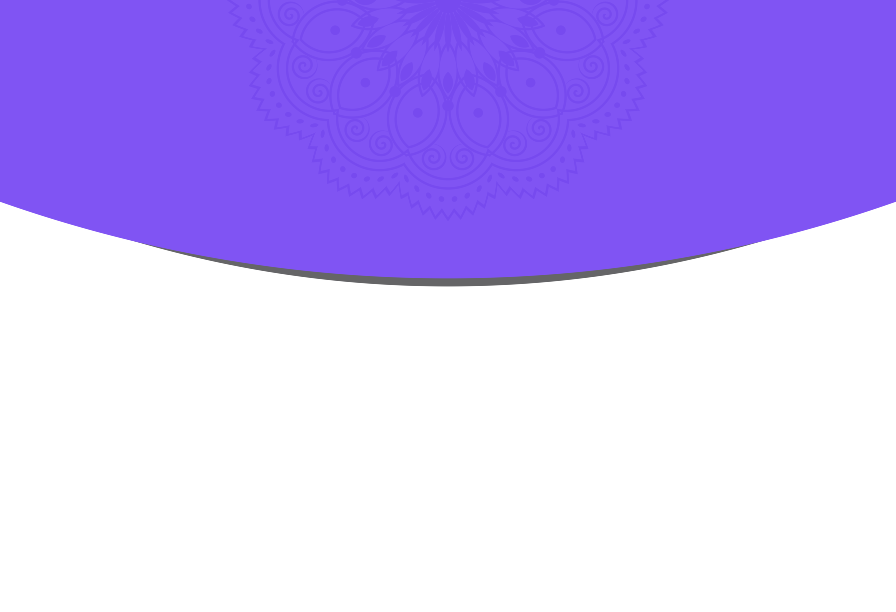
This background is drawn by a Shadertoy shader. Its source:

```glsl
// A violet curved header with a grey rim and a faint half mandala, over white.

// Lengths are fractions of the canvas width, measured down from the top edge.
const vec3 PAPER = vec3(1.0);
const vec3 VIOLET = vec3(0.502, 0.331, 0.953);
const vec3 INK = vec3(0.468, 0.292, 0.938);
const vec3 RIM_GREY = vec3(0.395, 0.395, 0.405);
const float HEADER_BOTTOM = 0.3107;
const float HEADER_RADIUS = 1.504;
const float RIM_BOTTOM = 0.3197;
const float RIM_RADIUS = 1.24;
const float MANDALA_RADIUS = 0.246;

// Mandala lengths are fractions of its own radius.
const float LOBES = 12.0;
const float TEETH = 9.0;
const float LOBE_DOTS = 8.0;
const float LINE = 0.0055;
const float TAU = 6.2831853;

float fill(float d, float px) {
    return 1.0 - smoothstep(-0.5 * px, 0.5 * px, d);
}

float stroke(float d, float px) {
    return fill(abs(d) - LINE, px);
}

// Pointed petal of the given half width and half height.
float petal(vec2 p, float w, float h) {
    p = abs(p);
    float shift = (h * h - w * w) / (2.0 * w);
    float side = length(p + vec2(shift, 0.0)) - (shift + w);
    return p.y > h ? max(side, length(p - vec2(0.0, h))) : side;
}

// Signed angle inside one of n equal sectors, the first one centred on 'offset'.
float foldAngle(float angle, float n, float offset) {
    float sector = TAU / n;
    return mod(angle - offset + 0.5 * sector, sector) - 0.5 * sector;
}

vec2 polarPoint(float r, float angle) {
    return r * vec2(sin(angle), cos(angle));
}

float spiral(vec2 p, float radius, float px) {
    float pitch = radius * 0.48;
    float rho = length(p);
    float turn = fract(rho / pitch - atan(p.y, p.x) / TAU) - 0.5;
    return stroke(turn * pitch, px) * fill(rho - radius, px);
}

float mandala(vec2 q, float px) {
    float r = length(q);
    float angle = atan(q.x, q.y);
    float sector = TAU / LOBES;
    float a = foldAngle(angle, LOBES, 0.0);
    vec2 lobe = polarPoint(r, a);
    vec2 between = polarPoint(r, foldAngle(angle, LOBES, 0.5 * sector));
    vec2 ray = polarPoint(r, foldAngle(angle, 2.0 * LOBES, 0.0));
    vec2 half_ = vec2(abs(lobe.x), lobe.y);

    // Toothed border of scalloped lobes, with a row of dots inside it
    float bend = 2.0 * a / sector;
    float scallop = 0.975 - 0.095 * bend * bend;
    float tooth = abs(fract(a / sector * TEETH) - 0.5) - 0.25;
    float ink = stroke((r - scallop - 0.08 * tooth) / 1.7, px);
    float dotStep = sector / LOBE_DOTS;
    float dotAngle = mod(a, dotStep) - 0.5 * dotStep;
    vec2 dotPoint = vec2(r * dotAngle, r - scallop + 0.07);
    ink = max(ink, fill(length(dotPoint) - 0.013, px));

    // Double arcs around a pair of spirals
    float arc = length(lobe - vec2(0.0, 0.62)) - 0.235;
    float outward = fill(0.64 - lobe.y, px);
    ink = max(ink, stroke(arc, px) * outward);
    ink = max(ink, stroke(arc + 0.042, px) * outward);
    ink = max(ink, spiral(half_ - vec2(0.069, 0.715), 0.062, px));

    // Large pointed petals between the lobes
    float large = petal(between - vec2(0.0, 0.54), 0.13, 0.19);
    ink = max(ink, stroke(large, px));
    ink = max(ink, stroke(large + 0.035, px));
    ink = max(ink, fill(length(between - vec2(0.0, 0.53)) - 0.022, px));
    ink = max(ink, fill(length(lobe - vec2(0.0, 0.48)) - 0.026, px));

    // Inner ring of narrow petals, a rosette of rays and the core
    float narrow = petal(ray - vec2(0.0, 0.32), 0.044, 0.13);
    ink = max(ink, stroke(narrow, px));
    ink = max(ink, fill(petal(ray - vec2(0.0, 0.375), 0.023, 0.05), px));
    ink = max(ink, fill(petal(ray - vec2(0.0, 0.14), 0.016, 0.10), px));
    return max(ink, fill(r - 0.06, px));
}

// Disc whose lowest point lies at depth 'bottom' on the centre line.
float bowl(vec2 p, float bottom, float radius) {
    return length(p - vec2(0.0, bottom - radius)) - radius;
}

void mainImage(out vec4 fragColor, in vec2 fragCoord) {
    float px = 1.0 / iResolution.x;
    vec2 p = vec2(fragCoord.x - 0.5 * iResolution.x, iResolution.y - fragCoord.y) * px;

    float ornament = mandala(p / MANDALA_RADIUS, px / MANDALA_RADIUS);
    vec3 header = mix(VIOLET, INK, ornament);

    vec3 color = mix(PAPER, RIM_GREY, fill(bowl(p, RIM_BOTTOM, RIM_RADIUS), px));
    color = mix(color, header, fill(bowl(p, HEADER_BOTTOM, HEADER_RADIUS), px));
    fragColor = vec4(color, 1.0);
}
```
